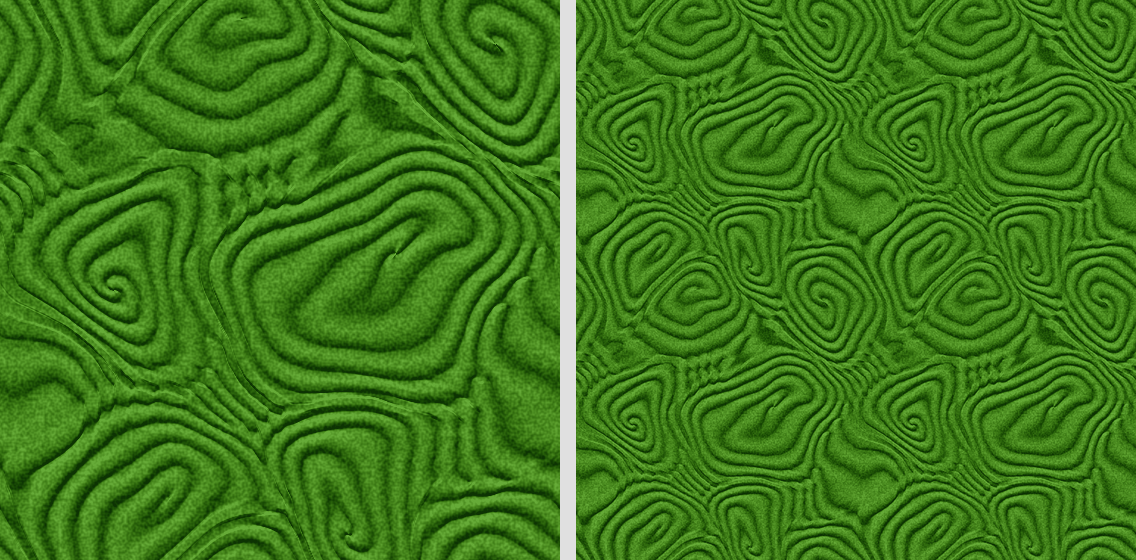
Left: one tile. Right: repeated 2 by 2.
Write a WebGL 1 fragment shader that draws this texture.

```glsl
precision highp float;
uniform vec2 u_resolution;

const float TAU = 6.2831853;

vec2 hash2(vec2 p) {
  vec3 q = fract(p.xyx * vec3(0.1031, 0.1030, 0.0973));
  q += dot(q, q.yzx + 33.33);
  return fract((q.xx + q.yz) * q.zy);
}

float corner(vec2 cell, vec2 offset, float period) {
  float a = TAU * hash2(mod(cell, period) + period).x;
  return dot(vec2(cos(a), sin(a)), offset);
}

// Gradient noise that repeats over the unit square
float noise(vec2 p, float period) {
  p *= period;
  vec2 i = floor(p), f = fract(p);
  vec2 u = f * f * f * (f * (f * 6.0 - 15.0) + 10.0);
  vec2 e = vec2(1.0, 0.0);
  return mix(
    mix(corner(i, f, period), corner(i + e, f - e, period), u.x),
    mix(corner(i + e.yx, f - e.yx, period), corner(i + 1.0, f - 1.0, period), u.x),
    u.y);
}

vec2 noise2(vec2 p, float period) {
  return vec2(noise(p, period), noise(p + vec2(0.37, 0.71), period));
}

vec2 wave(float phase) {
  return vec2(cos(phase), sin(phase));
}

// Rounded ridges: spiral waves around scattered centres, blended as phasors
float ridgeHeight(vec2 p) {
  p += 0.2 * noise2(p, 3.0) + 0.035 * noise2(p, 7.0);
  p += 0.0025 * noise2(p, 48.0);

  vec2 grid = vec2(2.0, 3.0);
  vec2 home = floor(p * grid);
  float total = 0.025;
  vec2 sum = total * wave(TAU * dot(p, vec2(16.0, 11.0)));

  for (int y = -2; y <= 2; y++) {
    for (int x = -2; x <= 2; x++) {
      vec2 cell = home + vec2(float(x), float(y));
      vec2 id = mod(cell, grid) + 5.0;
      vec2 d = p - (cell + 0.5 + 0.6 * (hash2(id) - 0.5)) / grid;
      vec2 kind = hash2(id + 17.0);
      float arms = (kind.x < 0.5 ? -1.0 : 1.0) * (kind.y < 0.5 ? 1.0 : 2.0);
      float weight = exp(-70.0 * dot(d, d));
      float angle = atan(d.y, d.x + 1e-6);
      sum += weight * wave(TAU * (20.0 * length(d) + kind.y) + arms * angle);
      total += weight;
    }
  }

  float strength = length(sum);
  float ridge = sqrt(0.51 - 0.5 * sum.x / max(strength, 1e-6));
  return mix(0.6, ridge, smoothstep(0.0, 0.35, strength / total));
}

// Deep shade to sunlit green
vec3 mossColour(float t) {
  return vec3(0.05 + 0.35 * pow(t, 1.2), 0.2 + 0.47 * t, 0.01 + 0.21 * t * t);
}

void main() {
  vec2 p = gl_FragCoord.xy / u_resolution;

  // Slope of the relief, scaled to about one at the creases
  vec2 e = vec2(0.0025, 0.0);
  float h = ridgeHeight(p);
  vec2 slope = vec2(ridgeHeight(p + e), ridgeHeight(p + e.yx)) - h;
  slope /= e.x * 63.0;

  // Light from above, with shade in the grooves
  float light = -dot(slope, normalize(vec2(-0.35, 1.0)));
  float relief = 1.0 + 0.5 * noise(p, 4.0);
  float tone = 0.57 + relief * (0.5 * (h - 0.64) + 0.33 * clamp(light, -1.2, 1.2));

  // Fuzzy pile
  tone += 0.34 * noise(p, 190.0) + 0.2 * noise(p, 90.0) + 0.08 * noise(p, 20.0);

  gl_FragColor = vec4(mossColour(clamp(tone, 0.0, 1.0)), 1.0);
}
```
